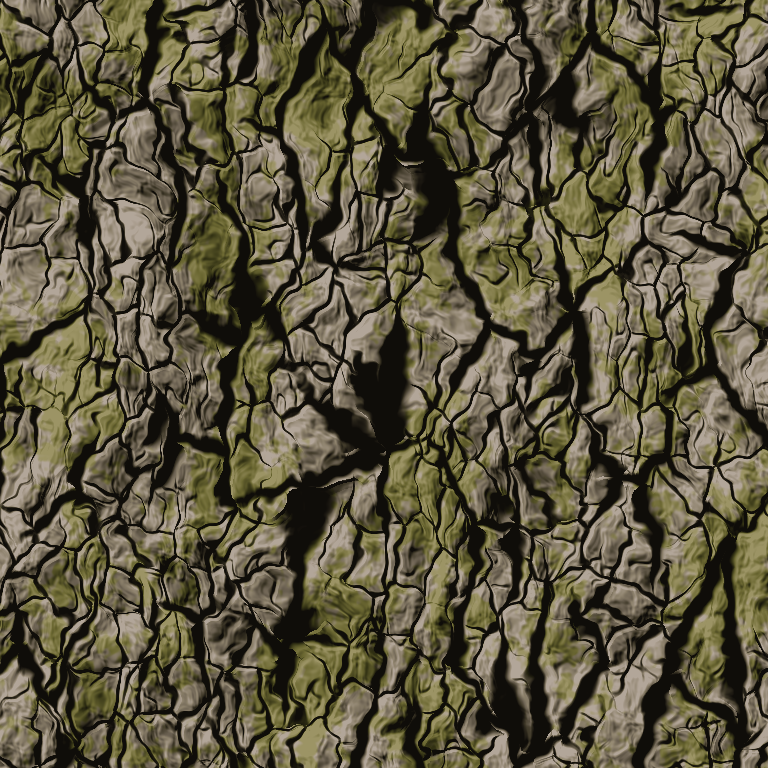
This texture is drawn by a three.js fragment shader. Its source:

```glsl
// Weathered tree bark: upright plates split by dark fissures and dusted with moss.
// Warped cell borders and gradient noise build a height field; its slope towards
// the light and its cast shadow give a tone, which picks bark and moss colours.

varying vec2 vUv;

const vec3 FISSURE = vec3(0.06, 0.05, 0.035);
const vec3 DARK_BARK = vec3(0.25, 0.225, 0.16);
const vec3 BROWN_BARK = vec3(0.42, 0.38, 0.32);
const vec3 TAN_BARK = vec3(0.55, 0.505, 0.42);
const vec3 PALE_BARK = vec3(0.70, 0.65, 0.60);
const vec3 DARK_MOSS = vec3(0.20, 0.20, 0.07);
const vec3 MOSS = vec3(0.41, 0.40, 0.17);
const vec3 PALE_MOSS = vec3(0.60, 0.57, 0.37);

const vec2 PLATE_COUNT = vec2(10.0, 5.0);   // large plates across and up
const vec2 FLAKE_COUNT = vec2(21.0, 15.0);  // small flakes across and up
const vec2 GRAIN_COUNT = vec2(22.0, 14.0);  // coarsest grain
const float PLATE_GAP = 0.19;
const float FLAKE_GAP = 0.13;
const vec2 TO_LIGHT = vec2(-0.6, 0.8);
const float SLOPE_STEP = 0.0045;
const float SHADOW_STEP = 0.013;
const float BASE_TONE = 0.60;
const float MOSS_AMOUNT = 0.88;

vec2 hash2(vec2 p) {
  vec3 q = fract(p.xyx * vec3(0.1031, 0.1030, 0.0973));
  q += dot(q, q.yzx + 33.33);
  return fract((q.xx + q.yz) * q.zy);
}

float corner(vec2 cell, vec2 offset) {
  return dot(normalize(hash2(cell) - 0.4999), offset);
}

float gradientNoise(vec2 p) {
  vec2 i = floor(p), f = fract(p);
  vec2 u = f * f * f * (f * (f * 6.0 - 15.0) + 10.0);
  vec2 e = vec2(1.0, 0.0);
  float low = mix(corner(i, f), corner(i + e.xy, f - e.xy), u.x);
  float high = mix(corner(i + e.yx, f - e.yx), corner(i + e.xx, f - e.xx), u.x);
  return 1.3 * mix(low, high, u.y);
}

float grainNoise(vec2 p) {
  float sum = 0.0, amplitude = 1.0;
  for (int i = 0; i < 4; i++) {
    sum += amplitude * gradientNoise(p);
    p = p * 2.1 + vec2(17.3, 9.1);
    amplitude *= 0.62;
  }
  return sum;
}

vec2 warpNoise(vec2 p) {
  return vec2(gradientNoise(p), gradientNoise(p + vec2(41.7, 23.9)));
}

// x: closeness to the cell border, y: how upright that border is
vec2 cellBorder(vec2 p) {
  vec2 i = floor(p), f = fract(p);
  vec2 nearest = vec2(8.0), second = vec2(8.0);
  for (int y = -1; y <= 1; y++) {
    for (int x = -1; x <= 1; x++) {
      vec2 cell = vec2(float(x), float(y));
      vec2 site = cell + hash2(i + cell) - f;
      if (dot(site, site) < dot(nearest, nearest)) {
        second = nearest;
        nearest = site;
      } else if (dot(site, site) < dot(second, second)) {
        second = site;
      }
    }
  }
  vec2 across = normalize(second - nearest);
  return vec2(length(second) - length(nearest), abs(across.x));
}

// Gap along a border, 0 to 1; upright ones open wider, and all fade in places
float gapDepth(vec2 border, float gap, float presence) {
  float width = gap * mix(0.25, 1.0, border.y) * presence;
  float open = 1.0 - smoothstep(width * 0.4, width * 1.2 + 0.025, border.x);
  return open * clamp(width / 0.05, 0.0, 1.0);
}

// x: height, y: fissure depth, z: grain
vec3 barkSurface(vec2 p) {
  vec2 q = p + 0.030 * warpNoise(p * 5.0) + 0.015 * warpNoise(p * 17.0)
    + 0.007 * warpNoise(p * 47.0);
  vec2 plate = cellBorder(q * PLATE_COUNT);
  vec2 flake = cellBorder(q * FLAKE_COUNT + 31.0);
  float patches = gradientNoise(p * vec2(9.0, 6.0) + 63.0);
  float plateGap = gapDepth(plate, PLATE_GAP, smoothstep(-0.45, 0.35, patches));
  float flakeGap = gapDepth(flake, FLAKE_GAP, smoothstep(-0.3, 0.4, -patches + 0.1));
  float crease = 1.0 - smoothstep(0.0, 0.09, abs(gradientNoise(q * vec2(33.0, 19.0))));
  crease *= smoothstep(-0.05, 0.3, gradientNoise(p * 13.0 + 85.0));
  float fissure = max(plateGap, max(0.85 * flakeGap, 0.5 * crease));
  float grain = grainNoise(q * GRAIN_COUNT);
  float dome = 0.2 * smoothstep(0.0, 0.5, plate.x) + 0.15 * smoothstep(0.0, 0.4, flake.x);
  return vec3(dome + 0.36 * grain - 0.8 * fissure, fissure, grain);
}

float rise(float from, float to, float t) {
  return clamp((t - from) / (to - from), 0.0, 1.0);
}

void main() {
  // Relief, light and cast shadow
  vec3 surface = barkSurface(vUv);
  float slope = surface.x - barkSurface(vUv + TO_LIGHT * SLOPE_STEP).x;
  float shadow = max(0.0, barkSurface(vUv + TO_LIGHT * SHADOW_STEP).x - surface.x);
  float broad = gradientNoise(vUv * vec2(6.0, 4.0) + 12.0);
  float tone = BASE_TONE + 0.28 * surface.z + 0.25 * broad;
  tone += clamp(1.2 * slope, -0.35, 0.22) - 0.35 * min(shadow, 0.6);
  tone *= 1.0 - 0.9 * surface.y;

  // Bark colours from fissure to sunlit crust
  vec3 bark = mix(FISSURE, DARK_BARK, rise(0.10, 0.30, tone));
  bark = mix(bark, BROWN_BARK, rise(0.30, 0.48, tone));
  bark = mix(bark, TAN_BARK, rise(0.48, 0.64, tone));
  bark = mix(bark, PALE_BARK, rise(0.64, 0.84, tone));

  // Moss in ragged upright patches
  vec3 moss = mix(FISSURE, DARK_MOSS, rise(0.10, 0.30, tone));
  moss = mix(moss, MOSS, rise(0.30, 0.56, tone));
  moss = mix(moss, PALE_MOSS, rise(0.56, 0.86, tone));
  float cover = gradientNoise(vUv * vec2(8.0, 5.0) + 7.0)
    + 0.7 * gradientNoise(vUv * vec2(36.0, 28.0)) + 0.4 * gradientNoise(vUv * 105.0);
  gl_FragColor = vec4(mix(bark, moss, MOSS_AMOUNT * smoothstep(-0.12, 0.25, cover)), 1.0);
}
```
